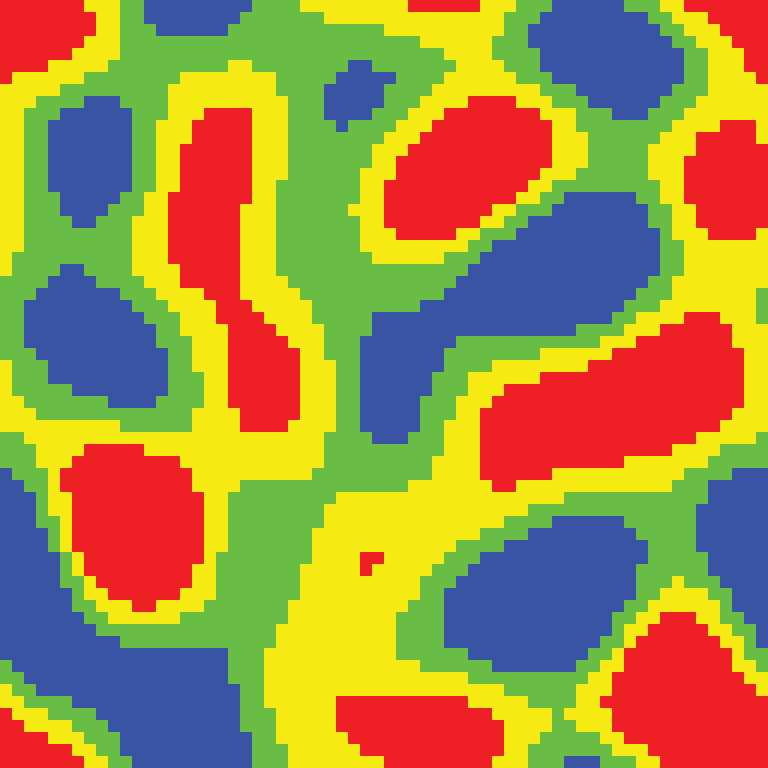
Write a WebGL 2 fragment shader that draws this texture.

```glsl
#version 300 es
precision highp float;
// Blocky four-colour contour map of a smooth random field made of layered sines.

uniform vec2 u_resolution;
out vec4 fragColor;

const float TAU = 6.2831853;
const float CELLS = 64.0;         // blocks across the canvas
const int MAX_WAVES = 5;          // highest wave count per axis
const float WAVE_MEAN = 2.85;     // preferred waves across the canvas
const float WAVE_SPREAD = 0.9;    // variety of wave sizes
const float SEED = 3.7;

// Band limits, in standard deviations of the field
const float BLUE_TOP = -0.74;
const float GREEN_TOP = 0.0;
const float YELLOW_TOP = 0.77;

const vec3 BLUE = vec3(0.22, 0.33, 0.64);
const vec3 GREEN = vec3(0.41, 0.74, 0.27);
const vec3 YELLOW = vec3(0.96, 0.92, 0.07);
const vec3 RED = vec3(0.93, 0.12, 0.14);

float hash(vec2 p) {
    return fract(sin(dot(p, vec2(127.1, 311.7)) + SEED) * 43758.5453);
}

// Sum of plane waves with random phases, scaled to unit variance
float waveField(vec2 p) {
    float sum = 0.0;
    float power = 0.0;
    for (int j = 0; j <= MAX_WAVES; j++) {
        for (int i = -MAX_WAVES; i <= MAX_WAVES; i++) {
            if (j == 0 && i <= 0) continue; // opposite waves are the same
            vec2 wave = vec2(float(i), float(j));
            float offset = (length(wave) - WAVE_MEAN) / WAVE_SPREAD;
            float amplitude = exp(-0.5 * offset * offset);
            if (amplitude < 0.05) continue;
            sum += amplitude * sin(TAU * (dot(wave, p) + hash(wave)));
            power += 0.5 * amplitude * amplitude;
        }
    }
    return sum * inversesqrt(power);
}

vec3 bandColor(float height) {
    vec3 color = mix(BLUE, GREEN, step(BLUE_TOP, height));
    color = mix(color, YELLOW, step(GREEN_TOP, height));
    return mix(color, RED, step(YELLOW_TOP, height));
}

// One flat colour per block, taken at its centre
vec3 blockColor(vec2 p) {
    vec2 center = (floor(p * CELLS) + 0.5) / CELLS;
    return bandColor(waveField(center));
}

void main() {
    // Four samples per pixel smooth the block edges
    vec3 color = vec3(0.0);
    for (int s = 0; s < 4; s++) {
        vec2 shift = vec2(float(s & 1), float(s >> 1)) * 0.5 - 0.25;
        color += blockColor((gl_FragCoord.xy + shift) / u_resolution);
    }
    fragColor = vec4(color * 0.25, 1.0);
}
```
